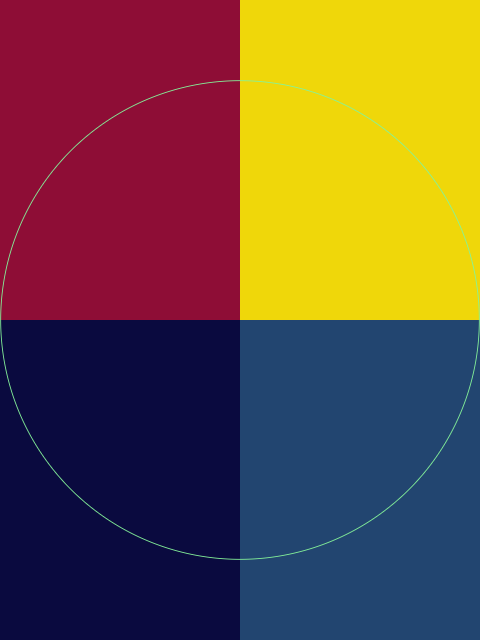
Give the GLSL for this background, as a Shadertoy shader.

```glsl
// Four flat colour quadrants meeting at the centre, with a hairline mint ring
// that spans the canvas width. Built from half-plane coverage and a circle
// distance, both smoothed over one pixel.

// Share of a pixel lying on the positive side of an edge
float coverage(float distanceToEdge, float pixel) {
    return clamp(distanceToEdge / pixel + 0.5, 0.0, 1.0);
}

void mainImage(out vec4 fragColor, in vec2 fragCoord) {
    // Centred coordinates, one unit per canvas width
    vec2 p = (fragCoord - 0.5 * iResolution.xy) / iResolution.x;
    float pixel = 1.0 / iResolution.x;

    // Quadrants
    vec3 crimson = vec3(0.555, 0.051, 0.212);
    vec3 yellow = vec3(0.937, 0.843, 0.039);
    vec3 navy = vec3(0.039, 0.039, 0.247);
    vec3 steelBlue = vec3(0.133, 0.271, 0.439);
    float right = coverage(p.x, pixel);
    float top = coverage(p.y, pixel);
    vec3 color = mix(mix(navy, steelBlue, right), mix(crimson, yellow, right), top);

    // Thin ring: outer disc minus inner disc
    vec3 mint = vec3(0.52, 0.95, 0.60);
    float radius = length(p);
    float ring = coverage(0.4995 - radius, pixel) - coverage(0.4977 - radius, pixel);
    color = mix(color, mint, ring);

    fragColor = vec4(color, 1.0);
}
```
